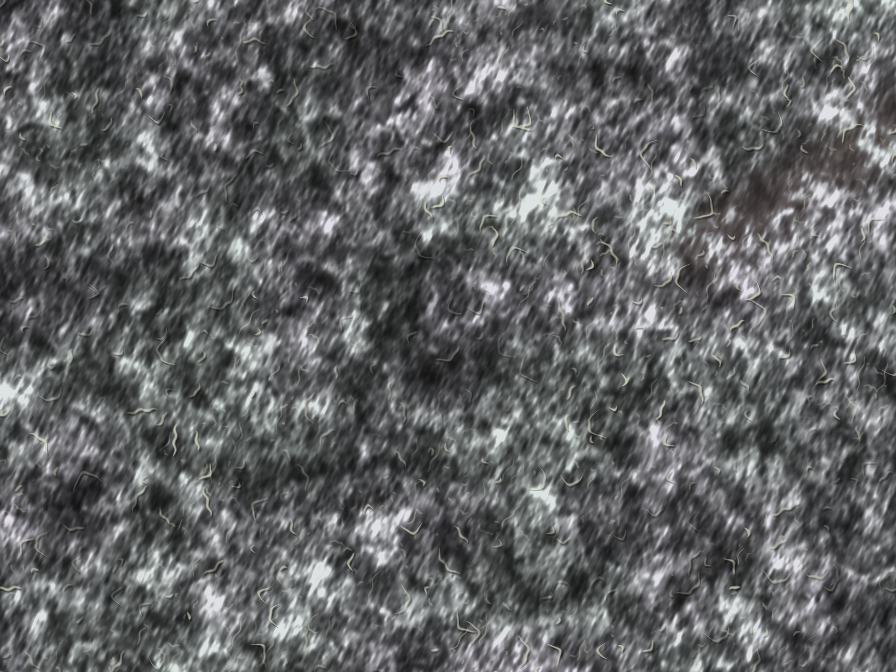
Write a Shadertoy shader that draws this texture.

```glsl
#define LEAN 1.13          // grain direction, radians
#define BASE_GREY 0.345    // median brightness
#define CONTRAST 0.42      // spread of log brightness
#define CURL_DENSITY 0.50
#define STREAK_DENSITY 0.65
#define SPECK_DENSITY 0.28
#define CREAM vec3(0.82, 0.82, 0.73)
#define RUST vec3(0.36, 0.29, 0.28)

vec2 hash22(vec2 p) {
    vec3 q = fract(p.xyx * vec3(0.1031, 0.1030, 0.0973));
    q += dot(q, q.yzx + 33.33);
    return fract((q.xx + q.yz) * q.zy);
}

mat2 turn(float angle) {
    float c = cos(angle), s = sin(angle);
    return mat2(c, -s, s, c);
}

float valueNoise(vec2 p) {
    vec2 cell = floor(p), f = fract(p);
    f = f * f * (3.0 - 2.0 * f);
    float low = mix(hash22(cell).x, hash22(cell + vec2(1, 0)).x, f.x);
    float high = mix(hash22(cell + vec2(0, 1)).x, hash22(cell + vec2(1, 1)).x, f.x);
    return mix(low, high, f.y);
}

// Noise with zero mean and roughly unit variance
float unitNoise(vec2 p) {
    return (valueNoise(p + 37.0) - 0.5) / 0.214;
}

// Scattered tapered, bent strokes; returns coverage
float strokes(vec2 p, float scale, float thickness, float spread, float bend, float density) {
    vec2 q = p * scale, base = floor(q);
    float soft = scale / iResolution.y;
    float cover = 0.0;
    for (int j = -1; j <= 1; j++)
    for (int i = -1; i <= 1; i++) {
        vec2 cell = base + vec2(i, j);
        vec2 place = hash22(cell + scale);
        vec2 form = hash22(cell + scale + 71.0);
        vec2 fate = hash22(cell + scale + 153.0);
        if (fate.x > density) continue;

        float angle = LEAN + (form.x - 0.5) * spread;
        vec2 v = turn(angle) * (q - cell - place);
        float reach = mix(0.12, 0.55, form.y * form.y);
        v.y += bend * (fate.y - 0.5) * v.x * v.x / reach;
        v.y += 0.035 * sin(v.x * 13.0 + 6.28 * place.x);

        float along = v.x / reach;
        float taper = sqrt(max(0.0, 1.0 - along * along));
        float d = length(vec2(max(abs(v.x) - reach, 0.0), v.y)) - thickness * taper;
        float ink = 1.0 - smoothstep(-soft, soft, d);
        cover = max(cover, ink * mix(0.5, 1.0, place.y));
    }
    return cover;
}

void mainImage(out vec4 fragColor, in vec2 fragCoord) {
    vec2 uv = fragCoord / iResolution.y;
    vec2 grain = turn(LEAN) * uv;

    // Ragged pale clouds over dark ground
    vec2 warp = vec2(valueNoise(uv * 40.0), valueNoise(uv * 40.0 + 91.0)) - 0.5;
    vec2 p = uv + 0.018 * warp;
    float broad = unitNoise(p * 7.0);
    float tone = 0.25 * broad;
    tone += 0.46 * unitNoise(turn(0.6) * p * 21.0);
    tone += 0.50 * unitNoise(turn(LEAN) * p * vec2(36.0, 46.0));
    tone += 0.42 * unitNoise(turn(LEAN + 0.3) * p * vec2(68.0, 95.0));

    // Fine slanted grain
    tone += 0.42 * unitNoise(grain * vec2(58.0, 185.0));
    tone += 0.30 * unitNoise(grain * vec2(120.0, 270.0) + 11.0);

    float grey = min(BASE_GREY * exp(CONTRAST * tone), 0.88);
    float hue = valueNoise(uv * 9.0 + 5.0);
    vec3 colour = grey * mix(vec3(0.97, 1.02, 1.0), vec3(1.01, 0.99, 1.04), hue);

    // Faint rusty smear rising to the right
    vec2 smear = turn(0.57) * (uv - vec2(0.97, 0.58));
    float rust = exp(-pow(smear.y / 0.055, 2.0)) * smoothstep(-0.03, 0.12, smear.x);
    colour = mix(colour, RUST, 0.42 * rust * (1.0 - smoothstep(0.35, 0.65, grey)));

    // Cream fibres, curls with a thin shadow, and specks
    float clump = smoothstep(-1.6, 0.8, broad + 0.5 * tone);
    float streaks = strokes(uv, 17.0, 0.016, 0.45, 0.5, STREAK_DENSITY);
    float curls = strokes(uv, 23.0, 0.045, 2.4, 2.2, CURL_DENSITY);
    float shadow = strokes(uv + vec2(-0.002, 0.003), 23.0, 0.045, 2.4, 2.2, CURL_DENSITY);
    float specks = strokes(uv, 48.0, 0.075, 3.1, 1.0, SPECK_DENSITY);
    colour *= 1.0 - 0.35 * shadow * (1.0 - curls);
    colour = mix(colour, CREAM, 0.55 * streaks * clump);
    colour = mix(colour, CREAM, 0.45 * specks * clump);
    colour = mix(colour, CREAM, 0.85 * curls * mix(0.35, 1.0, clump));

    fragColor = vec4(colour, 1.0);
}
```
